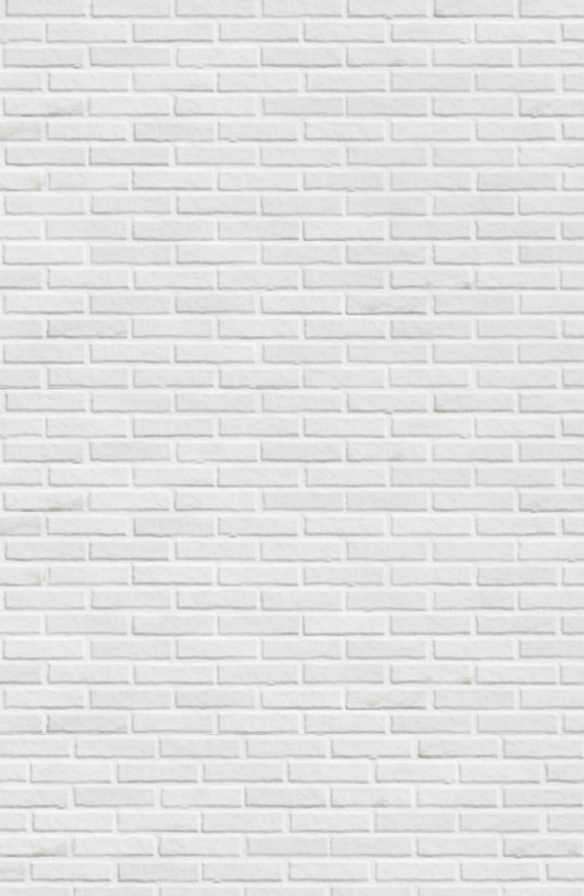
Write a Shadertoy shader that draws this texture.

```glsl
const float ROWS = 36.3;            // courses over the canvas height
const float FIRST_COURSE = 0.267;   // part of the top course cut off
const float BRICK_LENGTH = 3.475;   // in course heights
const float JOINT_START = 0.118;
const float JOINT_HALF = 0.085;
const float CORNER = 0.1;
const float TILE_ROWS = 16.0;       // wear repeats after this many courses
const float SEAM_ROW = 30.0;        // the tile restarts here, moved sideways
const float SEAM_SHIFT = 0.64;
const float CHIP_CHANCE = 0.12;
const float STAIN_CHANCE = 0.09;
const float LIGHT_REACH = 0.1;
const float SHADOW_GAIN = 0.23;
const float GLOW_GAIN = 0.075;
const vec2 TO_LIGHT = vec2(0.5, -0.866);  // y runs downward
const vec3 BRICK_COLOR = vec3(0.894, 0.894, 0.892);
const vec3 MORTAR_COLOR = vec3(0.915, 0.915, 0.913);
const vec3 STAIN_COLOR = vec3(0.80, 0.795, 0.775);

float hash(vec2 p) {
    vec3 q = fract(p.xyx * vec3(0.1031, 0.1030, 0.0973));
    q += dot(q, q.yzx + 33.33);
    return fract((q.x + q.y) * q.z);
}

float noise(vec2 p) {
    vec2 i = floor(p), f = fract(p);
    f = f * f * (3.0 - 2.0 * f);
    return mix(mix(hash(i), hash(i + vec2(1, 0)), f.x),
               mix(hash(i + vec2(0, 1)), hash(i + vec2(1, 1)), f.x), f.y);
}

float fbm(vec2 p) {
    float sum = 0.0, gain = 0.5;
    for (int i = 0; i < 3; i++) {
        sum += gain * noise(p);
        p = p * 2.1 + 17.3;
        gain *= 0.5;
    }
    return sum;
}

// Running bond: gives the brick index and the position from its centre
vec2 brickCell(vec2 p, out vec2 id) {
    float row = floor(p.y);
    float x = (p.x - JOINT_START) / BRICK_LENGTH - 0.5 * mod(row, 2.0);
    id = vec2(floor(x), row) + 40.0;
    return vec2((fract(x) - 0.5) * BRICK_LENGTH, fract(p.y) - 0.5);
}

// Signed distance to the uneven brick outline, with a few chips of mortar
float brickDistance(vec2 p, vec2 local, vec2 id) {
    vec2 jitter = vec2(hash(id + 3.1), hash(id + 7.7)) - 0.5;
    vec2 halfSize = vec2(BRICK_LENGTH * 0.5, 0.5) - JOINT_HALF - 0.03 * hash(id + 5.3);
    vec2 q = abs(local - jitter * vec2(0.1, 0.05)) - halfSize + CORNER;
    float d = length(max(q, 0.0)) + min(max(q.x, q.y), 0.0) - CORNER;
    d += 0.11 * (fbm(p * vec2(1.6, 2.4)) - 0.44);
    if (hash(id + 11.9) < CHIP_CHANCE) {
        vec2 chip = vec2((hash(id + 2.3) - 0.5) * 2.8, 0.37);
        d = min(d, length((local - chip) * vec2(0.55, 1.0)) - 0.1);
    }
    return d;
}

// Relief of brick faces, plaster grain and chips
float relief(vec2 p) {
    vec2 id;
    vec2 local = brickCell(p, id);
    float face = smoothstep(0.08, -0.1, brickDistance(p, local, id));
    float grain = 0.2 * noise(p * vec2(4.0, 5.0)) + 0.1 * noise(p * 9.0 + 31.0);
    return face + grain;
}

void mainImage(out vec4 fragColor, in vec2 fragCoord) {
    vec2 p = vec2(fragCoord.x, iResolution.y - fragCoord.y) / iResolution.y * ROWS;
    vec2 wall = p;
    p.y += FIRST_COURSE;

    // Stack the tile down the wall
    if (p.y >= SEAM_ROW) p += vec2(SEAM_SHIFT, -SEAM_ROW);
    else p.y = mod(p.y, TILE_ROWS);

    // Paint tone of bricks and joints
    vec2 id;
    vec2 local = brickCell(p, id);
    float face = smoothstep(0.06, -0.06, brickDistance(p, local, id));
    vec3 color = mix(MORTAR_COLOR, BRICK_COLOR, face);
    color += face * 0.022 * (hash(id + 19.0) - 0.5);
    color += 0.035 * (fbm(p * vec2(0.7, 1.3) + 8.0) - 0.44);
    color += 0.018 * (noise(p * 11.0) - 0.5);

    // Worn, warm grey patches along some lower edges
    float stained = step(hash(id + 23.7), STAIN_CHANCE);
    float patchy = smoothstep(0.4, 0.7, fbm(p * vec2(1.8, 4.0) + 50.0));
    color = mix(color, STAIN_COLOR, 0.75 * stained * patchy * smoothstep(-0.3, 0.4, local.y));

    // Light from the upper right: dark lower and left edges, pale upper ones
    float lit = relief(p) - relief(p + LIGHT_REACH * TO_LIGHT);
    float depth = mix(0.6, 1.25, noise(p * vec2(0.5, 1.0) + 70.0));
    color += lit < 0.0 ? lit * SHADOW_GAIN * depth : lit * GLOW_GAIN;

    // Slow drift of the room light
    color += 0.014 * (noise(wall * 0.12 + 4.0) - 0.5);
    fragColor = vec4(clamp(color, 0.0, 1.0), 1.0);
}
```
